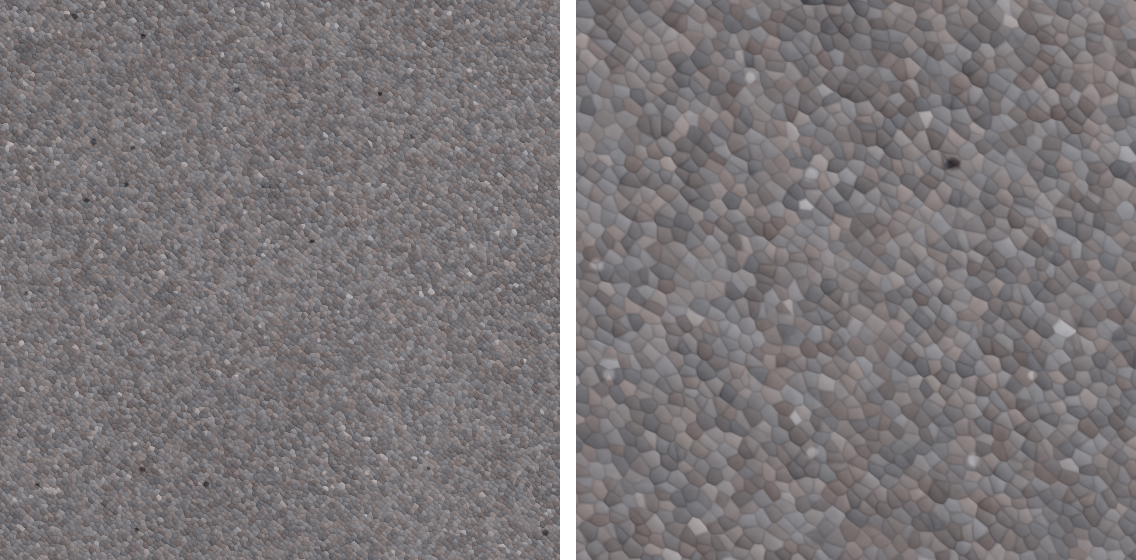
Left: the whole. Right: its middle third, enlarged.
Reproduce this texture procedurally as a Shadertoy shader.

```glsl
// Fine-grained grey asphalt: small packed stones, soft relief, pale chips and dark pits.

const vec3 ASPHALT = vec3(0.486, 0.467, 0.475);
const vec3 WARM_TINT = vec3(1.0, -0.1, -0.8);
const vec2 STONE_DENSITY = vec2(104.0, 138.0);
const float SLANT = -0.72;
const vec2 LIGHT_DIR = vec2(0.6, 0.8);

vec3 hash3(vec2 cell) {
    vec3 p = fract(cell.xyx * vec3(0.1031, 0.1030, 0.0973));
    p += dot(p, p.yxz + 33.33);
    return fract((p.xxy + p.yzz) * p.zyx);
}

float valueNoise(vec2 p) {
    vec2 cell = floor(p);
    vec2 f = fract(p);
    f = f * f * (3.0 - 2.0 * f);
    float low = mix(hash3(cell).x, hash3(cell + vec2(1, 0)).x, f.x);
    float high = mix(hash3(cell + vec2(0, 1)).x, hash3(cell + vec2(1, 1)).x, f.x);
    return mix(low, high, f.y);
}

// Sum of octaves, centred on zero.
float fbm(vec2 p, int octaves) {
    float total = 0.0;
    float amplitude = 0.5;
    for (int i = 0; i < octaves; i++) {
        total += amplitude * (valueNoise(p) - 0.5);
        p = p * 2.03 + 17.3;
        amplitude *= 0.5;
    }
    return total;
}

// Packed stones: x = brightness, y = warmth, z = tilt to the light, w = gap width.
vec4 stones(vec2 p, vec2 light) {
    vec2 cell = floor(p);
    vec3 blended = vec3(0.0);
    float weightSum = 0.0;
    float nearest = 9.0;
    float second = 9.0;
    for (int y = -1; y <= 1; y++) {
        for (int x = -1; x <= 1; x++) {
            vec2 id = cell + vec2(x, y);
            vec2 offset = p - id - 0.1 - 0.8 * hash3(id).xy;
            vec3 trait = hash3(id + 311.0);
            float d = length(offset);
            second = min(second, max(nearest, d));
            nearest = min(nearest, d);
            float pale = smoothstep(0.95, 1.0, trait.z);
            float weight = exp(-17.0 * d * d);
            blended += weight * vec3(trait.x - 0.5 + pale, trait.y - 0.5, dot(offset, light));
            weightSum += weight;
        }
    }
    return vec4(blended / weightSum, second - nearest);
}

// Sparse round marks with ragged outlines; rarity is the share of filled cells.
float specks(vec2 uv, float density, float radius, float rarity, float seed) {
    vec2 p = uv * density;
    p += 0.7 * radius * density * vec2(fbm(uv * 150.0 + seed, 2), fbm(uv * 150.0 - seed, 2));
    vec2 id = floor(p);
    vec3 trait = hash3(id + seed);
    vec2 centre = 0.2 + 0.6 * trait.xy;
    float size = radius * density * mix(0.6, 1.2, fract(trait.x * 7.0 + trait.y));
    float mask = 1.0 - smoothstep(0.45 * size, 1.2 * size, length(fract(p) - centre));
    return mask * step(trait.z, rarity);
}

void mainImage(out vec4 fragColor, in vec2 fragCoord) {
    vec2 uv = fragCoord / iResolution.y;
    float c = cos(SLANT);
    float s = sin(SLANT);
    mat2 toSlant = mat2(c, -s, s, c);

    // Stones lie stretched along a falling diagonal, with bent rows.
    vec2 bend = 0.006 * vec2(fbm(uv * 45.0, 2), fbm(uv * 45.0 + 61.0, 2));
    vec2 p = toSlant * (uv + bend) * STONE_DENSITY + 200.0;
    vec4 stone = stones(p, toSlant * LIGHT_DIR);
    float gap = 1.0 - smoothstep(0.0, 0.32, stone.w);
    float depth = 0.6 + 0.8 * valueNoise(uv * 60.0 + 9.0);

    vec3 color = ASPHALT;
    color += 0.145 * stone.x + 0.036 * stone.y * WARM_TINT;
    color += 0.085 * stone.z * depth;
    color -= 0.050 * gap * depth;

    // Fine grit and broad worn patches.
    color += 0.055 * fbm(uv * 230.0, 2);
    color += 0.055 * fbm(uv * 4.0 + 3.0, 4);
    color += 0.012 * (uv.x - 0.5);

    // Pale chips, dark pits and a few soft stains.
    color += 0.16 * specks(uv, 22.0, 0.0045, 0.10, 47.0);
    color -= 0.20 * specks(uv, 10.0, 0.0060, 0.13, 83.0);
    color -= 0.05 * specks(uv, 7.0, 0.0200, 0.12, 129.0);

    fragColor = vec4(clamp(color, 0.0, 1.0), 1.0);
}
```
